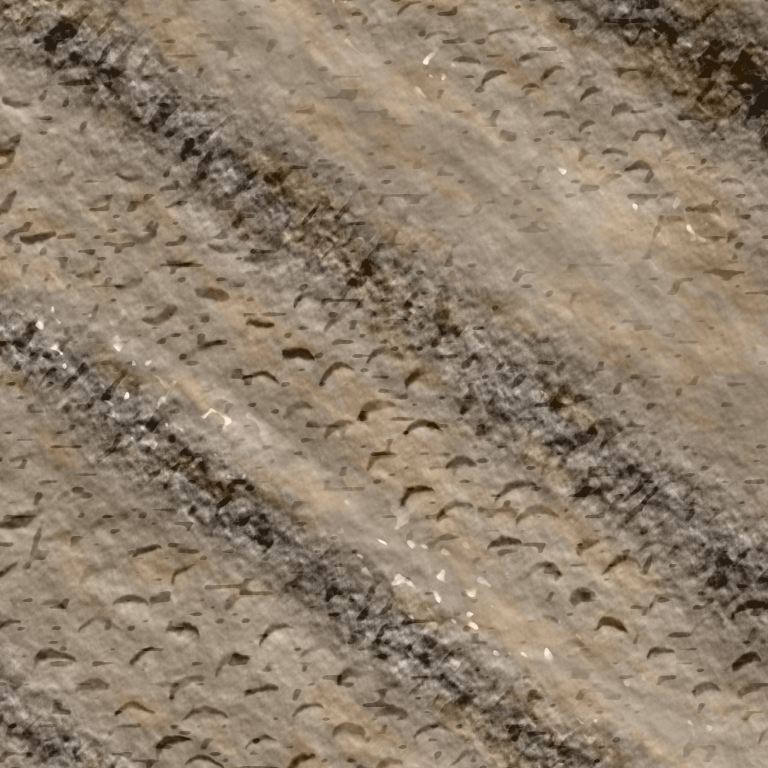
This texture is drawn by a Shadertoy shader. Its source:

```glsl
// Diagonal tyre tracks pressed into dry, pale brown mud with churned dark ruts.

float hash(vec2 p) {
    vec3 q = fract(p.xyx * 0.1031);
    q += dot(q, q.yzx + 33.33);
    return fract((q.x + q.y) * q.z);
}

float noise(vec2 p) {
    vec2 i = floor(p), f = fract(p);
    f = f * f * (3.0 - 2.0 * f);
    return mix(mix(hash(i), hash(i + vec2(1, 0)), f.x),
               mix(hash(i + vec2(0, 1)), hash(i + vec2(1, 1)), f.x), f.y);
}

float fbm(vec2 p) {
    float sum = 0.0, amp = 0.53;
    for (int i = 0; i < 4; i++) {
        sum += amp * noise(p);
        p = mat2(1.6, 1.2, -1.2, 1.6) * p + 17.3;
        amp *= 0.5;
    }
    return sum;
}

// Soft stripe around a centre line
float stripe(float x, float centre, float width) {
    float d = (x - centre) / width;
    return exp(-d * d);
}

// Flat-topped stripe
float zone(float x, float centre, float halfWidth) {
    return 1.0 - smoothstep(halfWidth - 0.025, halfWidth + 0.02, abs(x - centre));
}

// Staggered crescents: x is the dark groove, y the lit lump below it
vec2 treadMarks(vec2 track, mat2 toCanvas, float pitch, float bend) {
    vec2 g = track / pitch, marks = vec2(0);
    for (int j = -1; j <= 1; j++)
    for (int i = -1; i <= 1; i++) {
        float row = floor(g.y) + float(j);
        float col = floor(g.x - 0.4 * row) + float(i);
        vec2 id = vec2(col, row);
        vec2 jitter = vec2(hash(id + 3.1), hash(id + 8.7)) - 0.5;
        vec2 centre = vec2(col + 0.5 + 0.4 * row, row + 0.5) + 0.35 * jitter;
        float tilt = 0.25 + 0.8 * (hash(id + 21.4) - 0.5);
        vec2 q = toCanvas * (g - centre);
        q = mat2(cos(tilt), -sin(tilt), sin(tilt), cos(tilt)) * q;
        float reach = 0.27 + 0.2 * hash(id + 5.9);
        float taper = 1.0 - q.x * q.x / (reach * reach);
        float y = q.y + bend * q.x * q.x;
        float thick = (0.05 + 0.06 * hash(id + 14.2)) * sqrt(max(taper, 0.0));
        float groove = smoothstep(0.05, -0.05, abs(y) - thick) * smoothstep(0.0, 0.35, taper);
        float lump = stripe(y, -0.2, 0.13) * smoothstep(0.0, 0.6, taper);
        marks = max(marks, vec2(groove, lump) * (0.45 + 0.55 * hash(id + 31.6)));
    }
    return marks;
}

void mainImage(out vec4 fragColor, in vec2 fragCoord) {
    vec2 uv = fragCoord / iResolution.y;
    vec2 along = vec2(0.788, -0.616), across = vec2(0.616, 0.788);
    mat2 toCanvas = mat2(along, across);

    // Ragged edges come from a small warp of the ground
    vec2 warp = vec2(fbm(uv * 38.0), fbm(uv * 38.0 + 50.0)) - 0.5;
    vec2 p = uv + 0.014 * warp;
    float a = dot(p, along), b = dot(p, across);
    float lane = b - 0.07 * a;
    float drift = b + 0.06 * (fbm(vec2(a * 9.0, b * 14.0)) - 0.5);

    // Churned ruts, broken up along their length
    float rut = stripe(drift, 0.80, 0.062) + stripe(drift, 0.455, 0.05)
              + stripe(drift, 1.30, 0.07) + stripe(drift, 0.07, 0.045);
    rut = min(rut, 1.0) * (0.6 + 0.7 * fbm(vec2(a * 12.0, b * 18.0) + 4.0));

    // Broad tone: smooth pale lanes and long smears
    float tone = 0.55 + 0.26 * (fbm(vec2(a * 6.0, b * 22.0)) - 0.5);
    tone += 0.16 * (fbm(vec2(a * 28.0, b * 75.0)) - 0.5);
    tone += 0.06 * stripe(lane, 0.53, 0.04) + 0.045 * stripe(lane, 1.02, 0.06);
    tone -= 0.13 * rut + 0.10 * stripe(drift, 1.30, 0.06);

    // Clods lit from below
    float relief = fbm(uv * 48.0 + vec2(0.08, 0.32)) - fbm(uv * 48.0);
    float fine = fbm(uv * 105.0 + vec2(0.15, 0.5)) - fbm(uv * 105.0);
    float calm = max(stripe(lane, 0.98, 0.09), stripe(lane, 0.53, 0.035));
    tone += relief * (0.28 - 0.14 * calm + 0.55 * rut);
    tone += fine * (0.17 - 0.07 * calm + 0.30 * rut);

    // Cracks across the ruts and scattered dark specks
    float crack = noise(vec2(a * 105.0, b * 38.0));
    tone -= 0.26 * rut * smoothstep(0.60, 0.85, crack);
    float speck = noise(vec2(uv.x * 62.0 - uv.y * 20.0, uv.y * 110.0));
    tone -= 0.20 * smoothstep(0.78, 0.92, speck) * (1.0 - 0.5 * calm);

    // Tread prints in three lanes
    vec2 track = vec2(a, lane);
    float bend = mix(-1.1, 1.3, smoothstep(-0.3, 0.0, a));
    vec2 wide = treadMarks(track, toCanvas, 0.064, bend);
    vec2 narrow = treadMarks(track + 3.0, toCanvas, 0.046, 0.8);
    float worn = smoothstep(0.28, 0.48, fbm(uv * 9.0 + 7.0));
    float wideZone = (zone(lane, 0.65, 0.09) + zone(lane, 0.25, 0.12)) * (0.35 + 0.65 * worn);
    float narrowZone = zone(lane, 1.13, 0.05) * (0.4 + 0.6 * worn);
    tone += 0.07 * (wide.y * wideZone + narrow.y * narrowZone);
    tone -= 0.38 * wide.x * wideZone + 0.30 * narrow.x * narrowZone;

    // Bright stone chips
    float chip = smoothstep(0.80, 0.95, noise(vec2(a * 70.0, b * 95.0) + 40.0));
    float chipLane = stripe(lane, 0.51, 0.05) + stripe(lane, 1.07, 0.03) + 0.5 * rut;
    tone += 0.30 * chip * (0.15 + chipLane) * smoothstep(0.35, 0.6, fbm(uv * 11.0 + 2.0));

    // Warm mud, greyer in the ruts, with ochre stains
    tone = clamp(tone, 0.11, 0.93);
    float ochre = smoothstep(0.52, 0.72, fbm(vec2(a * 10.0, b * 24.0) + 60.0));
    vec3 warmth = vec3(0.06, 0.0, -0.07) * (1.0 - 0.35 * min(rut, 1.0));
    vec3 color = tone + warmth + ochre * vec3(0.025, 0.0, -0.035);
    fragColor = vec4(clamp(color, 0.0, 1.0), 1.0);
}
```
